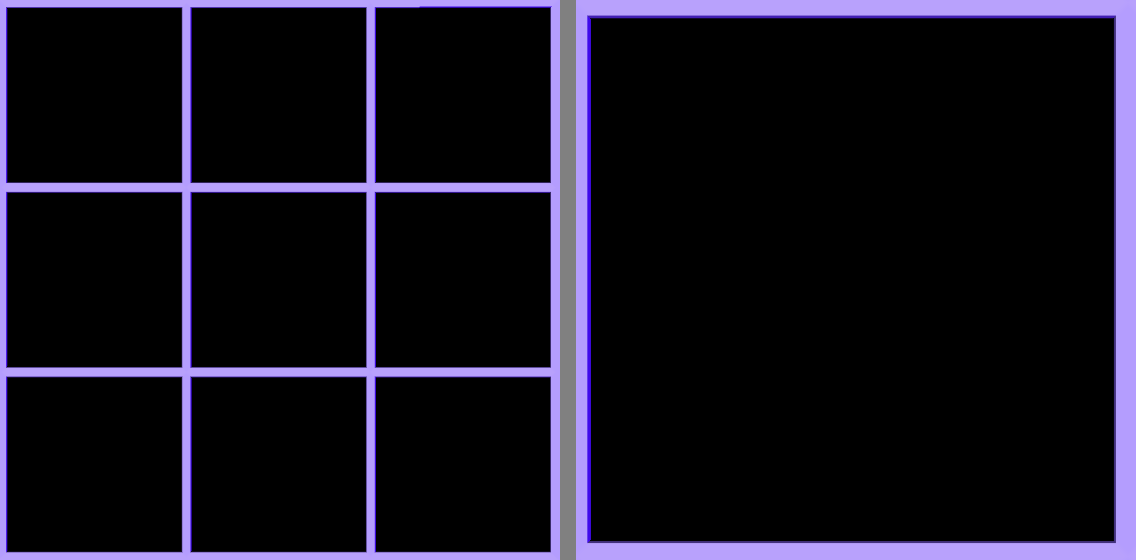
Left: the whole. Right: its middle third, enlarged.
This pattern is drawn by a WebGL 2 fragment shader. Its source:

```glsl
#version 300 es
precision highp float;
// Three by three black square tiles with thin blue rims on a lavender grid.

uniform vec2 u_resolution;
out vec4 fragColor;

float hash(vec2 p) {
    return fract(sin(dot(p, vec2(127.1, 311.7))) * 43758.5453);
}

void main() {
    vec2 uv = gl_FragCoord.xy / u_resolution;
    float aa = 0.6 / min(u_resolution.x, u_resolution.y);

    // Nearest tile and the position relative to its centre
    vec2 firstCentre = vec2(0.1683, 0.1706);
    vec2 pitch = vec2(0.3291, 0.3298);
    vec2 cell = clamp(floor((uv - firstCentre) / pitch + 0.5), 0.0, 2.0);
    vec2 p = uv - firstCentre - cell * pitch;
    vec2 edge = abs(p) - vec2(0.1573, 0.1570);
    float tileDist = max(edge.x, edge.y);

    // Lavender bars, a little cooler on the uprights
    vec3 lavender = vec3(0.72, 0.63, 0.99);
    vec3 coolLavender = vec3(0.69, 0.60, 1.00);
    float upright = smoothstep(-0.003, 0.003, edge.x - edge.y);
    vec3 color = mix(lavender, coolLavender, 0.45 * upright);

    // Rim: vivid on the left, weaker on top, dusky on the other sides
    vec3 blue = vec3(0.25, 0.04, 0.92);
    vec3 dusk = vec3(0.26, 0.19, 0.49);
    bool onSide = edge.x > edge.y;
    float left = onSide && p.x < 0.0 ? 1.0 : 0.0;
    float top = !onSide && p.y > 0.0 ? 1.0 : 0.0;
    float vivid = left + top * (0.3 + 0.3 * hash(cell));

    // The last tile's top rim brightens partway along and sits slightly higher
    float corner = top * step(3.5, cell.x + cell.y);
    float bright = corner * smoothstep(-aa, aa, uv.x - 0.749);
    vivid = mix(vivid, 1.0, bright);
    tileDist -= 0.0012 * bright;

    // Rim first, then the black face inside it
    float rimWidth = mix(0.0012, 0.0021, vivid);
    color = mix(color, mix(dusk, blue, vivid), smoothstep(aa, -aa, tileDist));
    color = mix(color, vec3(0.0), smoothstep(aa, -aa, tileDist + rimWidth));

    fragColor = vec4(color, 1.0);
}
```
